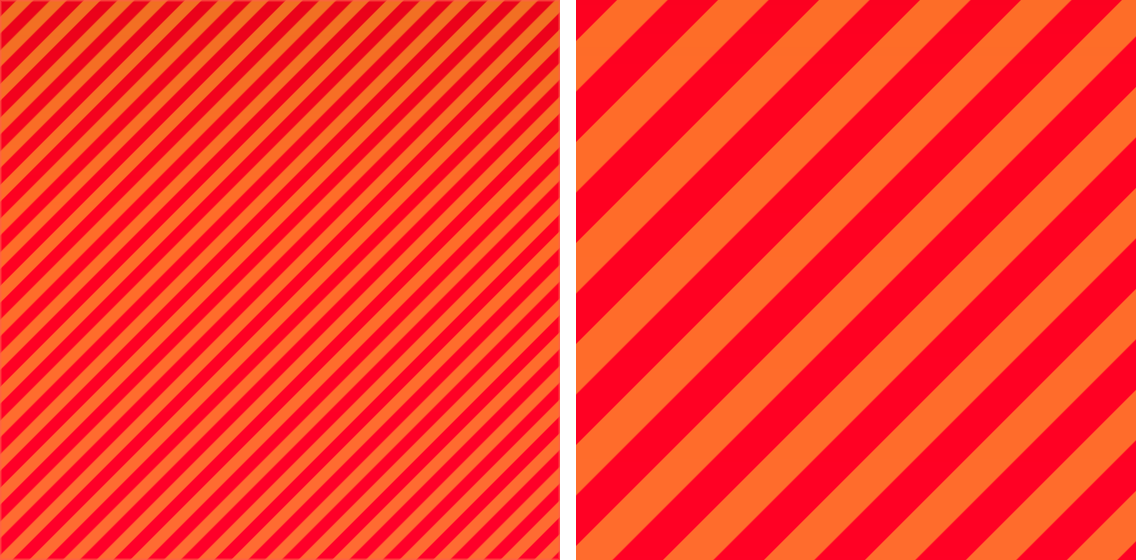
Left, the full canvas; right, a detail of the centre.
Write a Shadertoy shader that draws this pattern.

```glsl
// Diagonal red and orange stripes, shaded toward the top, inside a thin pale rim.

const float PERIOD = 0.0601;        // stripe repeat along either canvas side
const float ORANGE_SHARE = 0.5;     // part of each repeat that is orange
const float ORANGE_CENTER = 0.75;   // place of the orange band within a repeat
const float RIM_WIDTH = 0.0026;
const float RIM_OPACITY = 0.65;
const float SHADE_START = 0.62;     // height where the top shading begins

const vec3 RED_LOW = vec3(1.0, 0.0, 0.16);
const vec3 RED_MID = vec3(1.0, 0.005, 0.13);
const vec3 RED_TOP = vec3(0.915, 0.01, 0.10);
const vec3 ORANGE_LOW = vec3(1.0, 0.42, 0.195);
const vec3 ORANGE_MID = vec3(1.0, 0.425, 0.16);
const vec3 ORANGE_TOP = vec3(0.945, 0.435, 0.135);
const vec3 RIM_COLOR = vec3(1.0, 0.37, 0.29);

// Signed distance to the orange bands, negative inside.
float stripeDistance(vec2 uv) {
    float phase = (uv.x + 1.0 - uv.y) / PERIOD;
    float fromCenter = abs(fract(phase - ORANGE_CENTER + 0.5) - 0.5);
    return (fromCenter - 0.5 * ORANGE_SHARE) * PERIOD * sqrt(0.5);
}

// Coverage of a shape for one pixel of the given size.
float coverage(float dist, float pixel) {
    return clamp(0.5 - dist / pixel, 0.0, 1.0);
}

// Vertical blend through three colours.
vec3 verticalShade(vec3 low, vec3 mid, vec3 top, float height) {
    vec3 lower = mix(low, mid, smoothstep(0.0, SHADE_START, height));
    float shade = clamp((height - SHADE_START) / (1.0 - SHADE_START), 0.0, 1.0);
    return mix(lower, top, shade);
}

void mainImage(out vec4 fragColor, in vec2 fragCoord) {
    vec2 uv = fragCoord / iResolution.xy;
    float pixel = 1.0 / min(iResolution.x, iResolution.y);

    // Stripes
    vec3 red = verticalShade(RED_LOW, RED_MID, RED_TOP, uv.y);
    vec3 orange = verticalShade(ORANGE_LOW, ORANGE_MID, ORANGE_TOP, uv.y);
    vec3 color = mix(red, orange, coverage(stripeDistance(uv), 1.3 * pixel));

    // Rim
    vec2 toSide = min(uv, 1.0 - uv);
    float rim = coverage(min(toSide.x, toSide.y) - RIM_WIDTH, pixel);
    color = mix(color, RIM_COLOR, RIM_OPACITY * rim);

    fragColor = vec4(color, 1.0);
}
```
